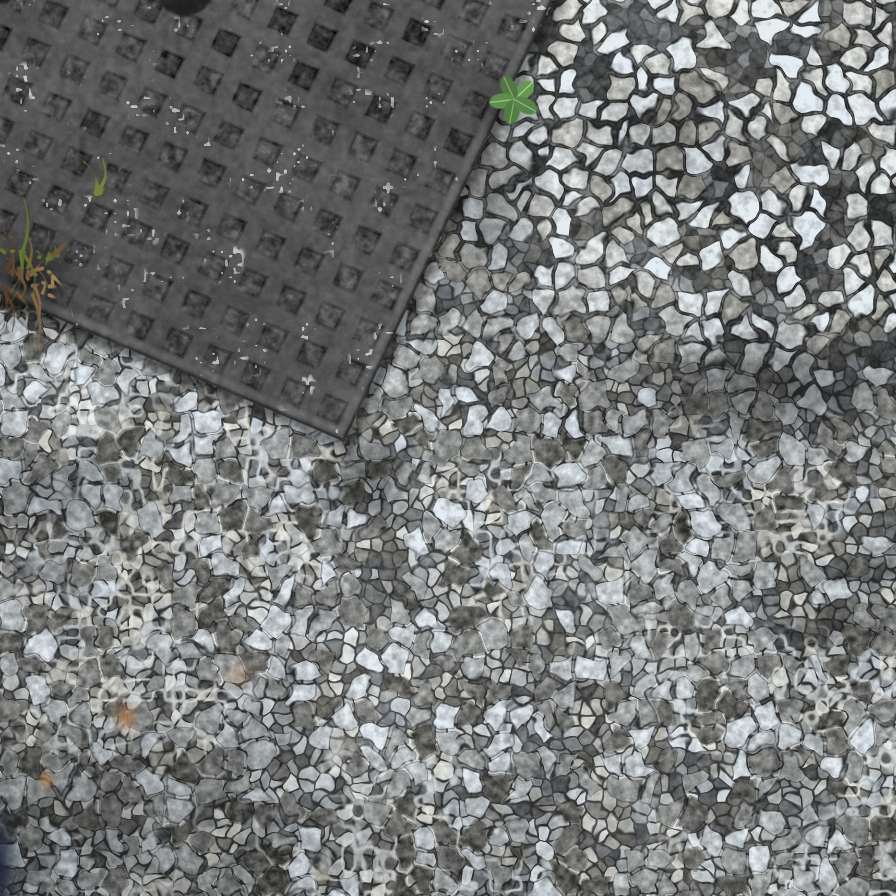
Reproduce this texture procedurally as a Shadertoy shader.

```glsl
vec2 hash2(vec2 p) {
    vec3 q = fract(p.xyx * vec3(0.1031, 0.1030, 0.0973));
    q += dot(q, q.yzx + 33.33);
    return fract((q.xx + q.yz) * q.zy);
}

float noise(vec2 p) {
    vec2 i = floor(p), f = fract(p);
    f = f * f * (3.0 - 2.0 * f);
    float low = mix(hash2(i).x, hash2(i + vec2(1, 0)).x, f.x);
    float high = mix(hash2(i + vec2(0, 1)).x, hash2(i + 1.0).x, f.x);
    return mix(low, high, f.y);
}

float fbm(vec2 p) {
    float sum = 0.0, gain = 0.53;
    for (int i = 0; i < 4; i++) {
        sum += gain * noise(p);
        p = mat2(1.6, 1.2, -1.2, 1.6) * p + 7.3;
        gain *= 0.5;
    }
    return sum;
}

float glow(vec2 p, float x, float y, float w, float h) {
    vec2 d = (p - vec2(x, y)) / vec2(w, h);
    return exp(-dot(d, d));
}

// Border gap, centre distance and cell seed
vec4 pebbles(vec2 p) {
    vec2 seed = vec2(0);
    float first = 9.0, second = 9.0;
    for (int k = 0; k < 9; k++) {
        vec2 id = floor(p) + vec2(k % 3 - 1, k / 3 - 1), h = hash2(id + 41.0);
        vec2 d = id + 0.1 + 0.8 * h - p;
        float along = dot(d, cos(6.283 * h.y - vec2(0, 1.571)));
        float dist = sqrt(dot(d, d) - 0.4 * along * along);
        if (dist < first) { second = first; first = dist; seed = hash2(id + 97.0); }
        else second = min(second, dist);
    }
    return vec4(second - first, first, seed);
}

vec3 gravel(vec2 p) {
    vec2 warp = vec2(noise(p * 75.0), noise(p * 75.0 + 50.0)) - 0.5;
    vec4 big = pebbles((p + 0.011 * warp) * 37.0);
    vec4 small = pebbles((p + 0.009 * warp.yx) * 68.0 + 13.0);
    float loose = smoothstep(0.48, 0.78, p.y + 0.25 * (p.x - 0.7));
    float crust = (1.0 - loose) * smoothstep(0.3, 0.6, fbm(p * 9.0 + 3.0));
    float grain = fbm(p * 150.0) - 0.5;

    // Grit and pale cement
    float tone = mix(0.22, 0.3 + 0.52 * small.z, smoothstep(0.03, 0.22, small.x));
    float vein = 1.0 - smoothstep(0.04, 0.22, abs(noise(p * 85.0 + 5.0) - 0.5));
    tone = mix(tone, 0.86, 0.75 * vein * crust);
    tone = mix(tone, 0.24 + 0.25 * small.z * small.z, 0.75 * loose);

    // Larger rounded stones
    float stone = mix(0.27 + 0.55 * big.z, 0.58 + 0.38 * sqrt(big.z), loose);
    stone += 0.2 * grain + 0.1 * (0.4 - big.y);
    float shown = step(0.35 - 0.15 * loose, big.w);
    float mask = smoothstep(0.1, 0.24, big.x) * shown;
    float rim = smoothstep(0.02, 0.1, big.x) * (1.0 - mask) * shown;
    tone = mix(tone * (1.0 - 0.3 * rim), stone, mask) + 0.28 * grain;

    // Stains and worn pale areas
    float shade = glow(p, 0.55, 0.77, 0.05, 0.1) + glow(p, 0.87, 0.57, 0.15, 0.05)
        + glow(p, 0.41, 0.47, 0.035, 0.05) + 0.7 * glow(p, 0.08, 0.45, 0.09, 0.05)
        + 0.6 * glow(p, 0.1, 0.08, 0.25, 0.12) + 0.5 * glow(p, 0.75, 0.84, 0.12, 0.08);
    float pale = glow(p, 0.48, 0.54, 0.12, 0.1) + glow(p, 0.08, 0.56, 0.12, 0.06)
        + glow(p, 0.55, 0.25, 0.28, 0.2);
    tone *= 1.0 - 0.38 * min(shade, 1.0);
    tone = clamp(tone + 0.07 * pale + 0.16 * (fbm(p * 7.0) - 0.5), 0.15, 0.93);
    vec3 color = tone * mix(vec3(1.01, 1.01, 0.97), vec3(0.96, 1.0, 1.03), big.z);
    float rust = glow(p, 0.14, 0.2, 0.011, 0.014) + 0.5 * glow(p, 0.267, 0.245, 0.014, 0.014)
        + glow(p, 0.052, 0.13, 0.008, 0.008);
    color = mix(color, vec3(0.68, 0.5, 0.34), 0.75 * rust);
    return mix(color, vec3(0.12, 0.15, 0.21), 0.9 * glow(p, 0.0, 0.03, 0.016, 0.06));
}

vec3 plate(vec2 p, vec2 q, float px) {
    float grain = fbm(p * 130.0) - 0.5, border = min(q.x, q.y);
    vec2 grid = (q - 0.028) / 0.047, id = floor(grid + 0.5);
    vec2 local = (grid - id) * 0.047, a = abs(local);
    float d = max(a.x, a.y) - 0.0125 + 0.0012 * grain;
    float valid = step(-0.5, min(id.x, id.y));
    float inside = valid * (1.0 - smoothstep(-px, px, d));
    float edge = valid * (1.0 - smoothstep(0.001, 0.003, abs(d)));
    float wet = smoothstep(0.55, 0.9, hash2(id + 9.0).x) * smoothstep(0.7, 0.95, p.y);
    float tone = 0.335 + 0.1 * (fbm(p * 10.0) - 0.5) + 0.14 * grain;
    tone -= inside * (0.035 + 0.1 * wet - 0.25 * grain);
    tone += edge * (1.8 * (local.x - local.y) - 0.055);
    tone += 0.06 * glow(vec2(border, 0), 0.009, 0.0, 0.004, 1.0);
    tone = mix(0.19 + 0.12 * grain, tone, smoothstep(0.001, 0.005, border));
    tone += 0.4 * smoothstep(0.78, 0.86, noise(p * 210.0)) * smoothstep(0.6, 0.8, noise(p * 35.0));
    float hole = length((p - vec2(0.206, 1.005)) * vec2(1.0, 1.3));
    return vec3(mix(0.14 + 0.08 * grain, tone, smoothstep(0.026, 0.032, hole)));
}

float blade(vec2 p, vec2 a, vec2 b, float width, float px) {
    vec2 d = b - a;
    float t = clamp(dot(p - a, d) / dot(d, d), 0.0, 1.0);
    vec2 bend = vec2(0.006 * sin(3.14 * t), 0);
    return 1.0 - smoothstep(-px, px, length(p - a - d * t - bend) - width * (1.0 - 0.8 * t));
}

vec3 grass(vec3 color, vec2 p, float px) {
    color *= 1.0 - 0.45 * glow(p, 0.035, 0.69, 0.05, 0.045);
    for (int i = 0; i < 44; i++) {
        vec2 h = hash2(vec2(i, 17)), k = hash2(vec2(i, 53));
        vec2 root = vec2(0.035, 0.695) + (k - 0.5) * vec2(0.06, 0.05);
        vec2 tip = root + (0.02 + 0.045 * h.y) * cos(6.283 * h.x - vec2(0, 1.571));
        vec3 dry = mix(vec3(0.34, 0.23, 0.16), vec3(0.64, 0.54, 0.37), k.x);
        vec3 tint = mix(dry, vec3(0.38, 0.45, 0.2), step(0.65, k.y));
        color = mix(color, tint, blade(p, root, tip, 0.0022, px));
    }
    // Taller sprig
    vec2 fork = vec2(0.108, 0.785);
    color = mix(color, vec3(0.42, 0.34, 0.24), blade(p, vec2(0.06, 0.715), fork, 0.003, px));
    for (int i = 0; i < 5; i++) {
        vec2 tip = fork + 0.038 * cos(0.58 * float(i) - 0.35 - vec2(0, 1.571));
        color = mix(color, vec3(0.46, 0.5, 0.25), blade(p, fork, tip, 0.0032, px));
    }
    return color;
}

vec3 weed(vec3 color, vec2 p, float px) {
    color *= 1.0 - 0.4 * glow(p, 0.57, 0.88, 0.028, 0.028);
    for (int i = 0; i < 5; i++) {
        vec2 axis = cos(0.75 + 1.257 * float(i) - vec2(0, 1.571));
        vec2 d = p - vec2(0.574, 0.889) - 0.014 * axis;
        vec2 leaf = vec2(dot(d, axis), dot(d, vec2(-axis.y, axis.x)));
        float dist = 0.0085 * length(leaf / vec2(0.014, 0.0085)) - 0.0085;
        vec3 tint = mix(vec3(0.58, 0.7, 0.48), vec3(0.35, 0.52, 0.29), smoothstep(0.0, 0.0015, abs(leaf.y)));
        tint *= 0.86 + 0.3 * hash2(vec2(i, 71)).x;
        color = mix(color, tint, 1.0 - smoothstep(-px, px, dist));
    }
    return color;
}

void mainImage(out vec4 fragColor, in vec2 fragCoord) {
    vec2 p = fragCoord / iResolution.xy, d = p - vec2(0.384, 0.507);
    float px = 1.0 / iResolution.y;
    vec2 q = vec2(dot(d, vec2(-0.904, 0.427)), dot(d, vec2(0.395, 0.919)));
    float border = min(q.x, q.y);
    vec3 color = gravel(p) * mix(1.0, 0.55, smoothstep(-0.018, -0.002, border));
    color = mix(color, plate(p, q, px), smoothstep(-px, px, border));
    color = weed(grass(color, p, px), p, px);
    fragColor = vec4(clamp(color, 0.0, 1.0), 1.0);
}
```
